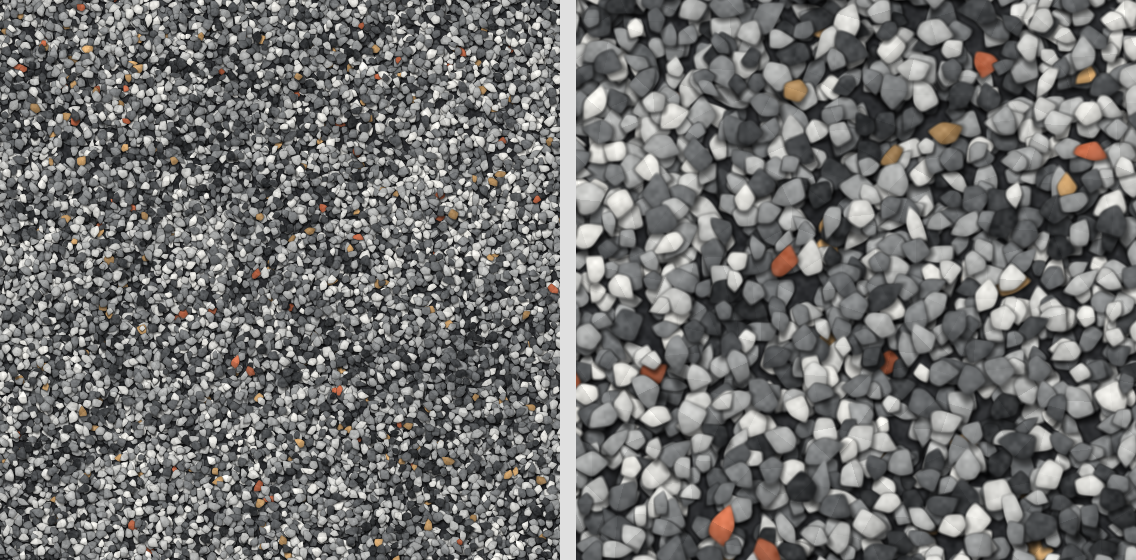
Left, the full canvas; right, a detail of the centre.
Reproduce this texture procedurally as a WebGL 1 fragment shader.

```glsl
precision highp float;
// Fine crushed-stone gravel: small angular grey grains with rare tan and rust ones.

uniform vec2 u_resolution;

const float CELLS = 62.0;          // grid cells across the canvas, per layer
const int LAYERS = 4;              // grain layers, painted bottom to top
const int SIDES = 5;               // facets around one grain
const float PRESENCE = 0.74;       // chance that a cell holds a grain
const float MIN_RADIUS = 0.31;     // grain radius in cells
const float MAX_RADIUS = 0.56;
const float MAX_ASPECT = 1.75;     // longest grain
const float EDGE_SOFTNESS = 0.0011; // half width of a grain edge, in canvas units
const float SHADOW = 0.52;
const float RIM_DARKENING = 0.22;
const float LIGHT_SLOPE = 0.11;
const float CLUMPING = 0.42;       // how much tones gather in patches
const float GRIT = 0.15;
const float DARKEST = 0.19;
const float LIGHTEST = 0.88;
const float TAN_SHARE = 0.018;
const float RUST_SHARE = 0.005;
const vec2 LIGHT = vec2(-0.35, 0.94);
const vec3 COOL_TINT = vec3(0.965, 1.0, 1.035);
const vec3 WARM_TINT = vec3(1.008, 1.003, 0.98);
const vec3 TAN = vec3(0.78, 0.62, 0.42);
const vec3 RUST = vec3(0.72, 0.40, 0.28);
const vec3 GROUND = vec3(0.17, 0.175, 0.185);

vec4 hash4(vec2 p) {
  vec4 q = fract(p.xyxy * vec4(0.1031, 0.1030, 0.0973, 0.1099));
  q += dot(q, q.wzxy + 33.33);
  return fract((q.xxyz + q.yzzw) * q.zywx);
}

float valueNoise(vec2 p) {
  vec2 i = floor(p);
  vec2 f = fract(p);
  f = f * f * (3.0 - 2.0 * f);
  float low = mix(hash4(i).x, hash4(i + vec2(1.0, 0.0)).x, f.x);
  float high = mix(hash4(i + vec2(0.0, 1.0)).x, hash4(i + 1.0).x, f.x);
  return mix(low, high, f.y);
}

mat2 rotation(float a) {
  return mat2(cos(a), sin(a), -sin(a), cos(a));
}

// Rounded irregular polygon: 0 at the centre, 1 on the outline.
float grainShape(vec2 q, vec4 seed) {
  float sum = 0.0;
  for (int k = 0; k < SIDES; k++) {
    float n = float(k);
    float wobble = fract(seed.x * 7.3 + seed.y * 3.1 * (n + 1.0) + n * 0.618);
    float a = (n + 0.65 * (wobble - 0.5)) * 6.28318 / float(SIDES);
    float reach = 0.80 + 0.26 * fract(wobble * 5.7 + seed.z);
    float d = max(dot(q, vec2(cos(a), sin(a))) / reach, 0.0);
    float d2 = d * d;
    sum += d2 * d2 * d2;
  }
  return pow(sum + 1e-6, 1.0 / 6.0);
}

vec3 grainColour(vec4 seed, float patchTone) {
  float t = clamp(seed.x + CLUMPING * (patchTone - 0.5), 0.0, 1.0);
  t = pow(t, 0.82);
  vec3 colour = mix(DARKEST, LIGHTEST, t) * mix(COOL_TINT, WARM_TINT, t);
  float brightness = 0.75 + 0.35 * seed.z;
  if (seed.y < TAN_SHARE) colour = TAN * brightness;
  if (seed.y < RUST_SHARE) colour = RUST * brightness;
  return colour;
}

// Paints one cell's grain, with its contact shadow, over what lies below.
vec3 paintGrain(vec3 below, vec2 p, vec2 cell, vec2 light, float patchTone, float grit) {
  vec4 place = hash4(cell);
  vec4 form = hash4(cell + 57.3);
  vec4 tone = hash4(cell + 131.7);
  if (place.w > PRESENCE) return below;

  float radius = mix(MIN_RADIUS, MAX_RADIUS, place.z);
  float stretch = sqrt(mix(1.0, MAX_ASPECT, form.w * form.w));
  vec2 offset = (p - cell - 0.15 - 0.7 * place.xy) / radius;
  vec2 q = rotation(6.28318 * form.x) * offset * vec2(1.0);
  q *= vec2(1.0 / stretch, stretch);
  float shape = grainShape(q, form);
  float slope = dot(offset, light);

  float shade = 1.0 - smoothstep(0.85, 1.42, shape + 0.18 * slope);
  vec3 colour = below * (1.0 - SHADOW * shade);

  float rim = min(shape * shape, 1.0);
  float facet = 0.12 * (tone.w - 0.5) * sign(q.x + 0.5 * (form.y - 0.5));
  float lit = 1.03 + LIGHT_SLOPE * slope - RIM_DARKENING * rim * rim + facet;
  vec3 stone = grainColour(tone, patchTone) * lit + GRIT * (grit - 0.5);

  float soft = EDGE_SOFTNESS * CELLS / radius;
  return mix(colour, stone, 1.0 - smoothstep(1.0 - soft, 1.0 + soft, shape));
}

void main() {
  vec2 uv = gl_FragCoord.xy / u_resolution.y;
  float patchTone = 0.55 * valueNoise(uv * 9.0 + 3.0) + 0.45 * valueNoise(uv * 24.0 + 40.0);
  float grit = 0.55 * valueNoise(uv * 190.0) + 0.45 * valueNoise(uv * 380.0 + 17.0);
  vec3 colour = GROUND + 0.12 * (grit - 0.5);

  // Each layer uses its own turned grid, so that no rows show.
  for (int layer = 0; layer < LAYERS; layer++) {
    float n = float(layer);
    mat2 turn = rotation(0.35 + 0.83 * n);
    vec2 p = turn * uv * CELLS + vec2(211.0, 173.0) * (n + 1.0);
    vec2 light = turn * LIGHT;
    for (int j = -1; j <= 1; j++) {
      for (int i = -1; i <= 1; i++) {
        vec2 cell = floor(p) + vec2(float(i), float(j));
        colour = paintGrain(colour, p, cell, light, patchTone, grit);
      }
    }
  }
  gl_FragColor = vec4(clamp(colour, 0.0, 1.0), 1.0);
}
```
